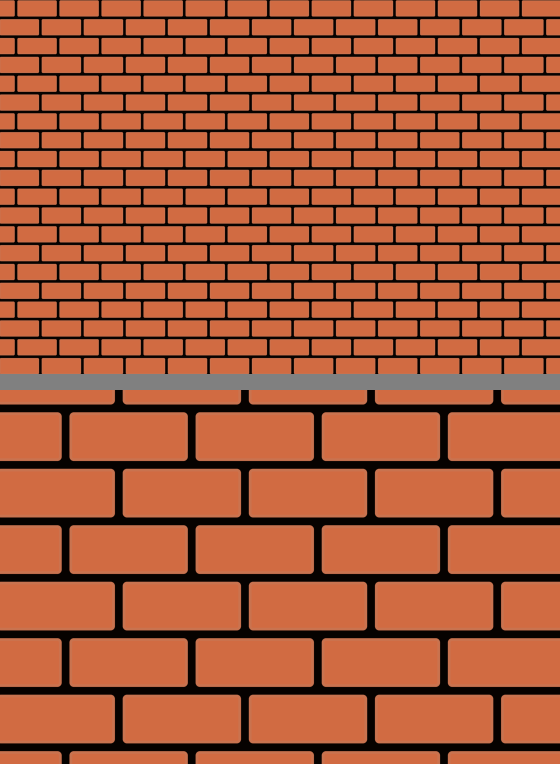
Top, the full canvas; bottom, a detail of the centre.
A Shadertoy shader for this pattern:

```glsl
// A flat wall of terracotta bricks with thin black mortar joints.
// Each course is a repeated rounded-box distance field; alternate courses
// slide by a little less than half a brick. Lengths are in canvas widths.

const vec2 REPEATS = vec2(13.32, 29.745);    // bricks and courses per canvas width
const vec2 WALL_ORIGIN = vec2(0.0, -0.0005); // bed joint nearest the centre
const float FIRST_JOINT = 0.300;             // joint position in even courses, in bricks
const float COURSE_SHIFT = 0.422;            // slide of odd courses, in bricks
const float MORTAR_WIDTH = 0.0046;
const float CORNER_RADIUS = 0.0026;
const float RIM_WIDTH = 0.0016;

const vec3 BRICK_COLOR = vec3(0.82, 0.42, 0.26);
const vec3 RIM_COLOR = vec3(0.79, 0.45, 0.31);
const vec3 MORTAR_COLOR = vec3(0.025, 0.006, 0.0);

// Signed distance to a rounded box centred on zero
float roundedBox(vec2 p, vec2 halfSize, float radius) {
    vec2 q = abs(p) - halfSize + radius;
    return length(max(q, 0.0)) + min(max(q.x, q.y), 0.0) - radius;
}

// Position relative to the centre of the brick that contains p
vec2 brickLocal(vec2 p, vec2 pitch) {
    vec2 cell = p / pitch;
    float odd = mod(floor(cell.y), 2.0);
    cell.x -= FIRST_JOINT + COURSE_SHIFT * odd;
    return (fract(cell) - 0.5) * pitch;
}

// Antialiased coverage of the inside of a distance field
float coverage(float dist, float pixel) {
    return 1.0 - smoothstep(-0.7 * pixel, 0.7 * pixel, dist);
}

void mainImage(out vec4 fragColor, in vec2 fragCoord) {
    float pixel = 1.0 / iResolution.x;
    vec2 p = (fragCoord - 0.5 * iResolution.xy) * pixel - WALL_ORIGIN;

    // Brick shape inside its repeat
    vec2 pitch = 1.0 / REPEATS;
    vec2 halfSize = 0.5 * (pitch - MORTAR_WIDTH);
    float dist = roundedBox(brickLocal(p, pitch), halfSize, CORNER_RADIUS);

    // Slightly paler rim, then mortar around it
    vec3 brick = mix(RIM_COLOR, BRICK_COLOR, coverage(dist + RIM_WIDTH, pixel));
    vec3 color = mix(MORTAR_COLOR, brick, coverage(dist, pixel));

    fragColor = vec4(color, 1.0);
}
```
